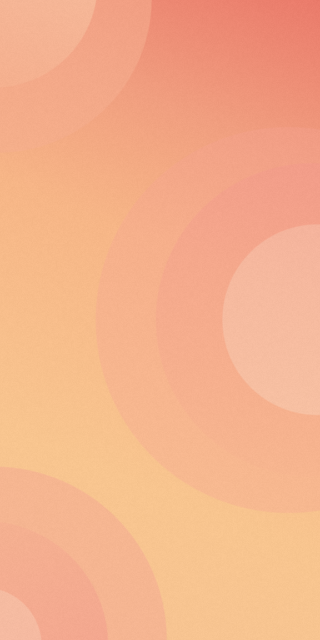
Write a WebGL 2 fragment shader that draws this background.

```glsl
#version 300 es
precision highp float;

uniform vec2 u_resolution;
out vec4 fragColor;

// Backdrop colours, from the top right corner down to the base
const vec3 CORAL = vec3(0.918, 0.480, 0.418);
const vec3 SALMON = vec3(0.943, 0.622, 0.500);
const vec3 APRICOT = vec3(0.966, 0.712, 0.528);
const vec3 HONEY = vec3(0.972, 0.772, 0.560);
const vec3 SAND = vec3(0.968, 0.768, 0.570);
const float SLANT = 0.4;

// Grain
const float GRAIN_CELLS = 384.0;
const float GRAIN_AMOUNT = 0.019;
const float MOTTLE_CELLS = 90.0;
const float MOTTLE_AMOUNT = 0.005;

const float EDGE_SOFTNESS = 0.003;

// Discs: centre, radius, opacity (canvas width = 1)
const int DISC_COUNT = 8;
const vec4 DISCS[DISC_COUNT] = vec4[](
    vec4(0.902, 1.000, 0.603, 0.33),
    vec4(0.977, 1.000, 0.490, 0.22),
    vec4(0.993, 1.001, 0.298, 0.35),
    vec4(-0.008, 2.005, 0.482, 0.58),
    vec4(-0.021, 2.052, 0.326, 0.40),
    vec4(-0.021, 0.000, 0.542, 0.38),
    vec4(-0.052, -0.018, 0.390, 0.33),
    vec4(-0.052, -0.018, 0.182, 0.35)
);

const vec3 TINTS[DISC_COUNT] = vec3[](
    vec3(0.962, 0.638, 0.580),
    vec3(0.948, 0.592, 0.555),
    vec3(0.970, 0.850, 0.765),
    vec3(0.960, 0.680, 0.558),
    vec3(0.980, 0.830, 0.690),
    vec3(0.950, 0.615, 0.575),
    vec3(0.945, 0.570, 0.545),
    vec3(0.970, 0.850, 0.755)
);

// Change of opacity from disc centre to rim, along x and y
const vec2 FADES[DISC_COUNT] = vec2[](
    vec2(0.0, 0.0),
    vec2(-0.1, 0.8),
    vec2(0.0, -0.1),
    vec2(0.0, 0.0),
    vec2(0.2, 0.7),
    vec2(0.0, 0.0),
    vec2(0.2, -0.6),
    vec2(0.0, 0.0)
);

float hash(vec2 p) {
    vec3 q = fract(vec3(p.xyx) * 0.1031);
    q += dot(q, q.yzx + 33.33);
    return fract((q.x + q.y) * q.z);
}

float valueNoise(vec2 p) {
    vec2 cell = floor(p);
    vec2 f = fract(p);
    f = f * f * (3.0 - 2.0 * f);
    float low = mix(hash(cell), hash(cell + vec2(1.0, 0.0)), f.x);
    float high = mix(hash(cell + vec2(0.0, 1.0)), hash(cell + 1.0), f.x);
    return mix(low, high, f.y);
}

float ramp(float a, float b, float x) {
    return clamp((x - a) / (b - a), 0.0, 1.0);
}

vec3 backdrop(vec2 p) {
    float depth = 2.0 - p.y - SLANT * p.x;
    vec3 color = mix(CORAL, SALMON, ramp(-0.40, 0.12, depth));
    color = mix(color, APRICOT, ramp(0.12, 0.56, depth));
    color = mix(color, HONEY, ramp(0.56, 1.34, depth));
    return mix(color, SAND, ramp(1.34, 1.80, depth));
}

void main() {
    vec2 p = gl_FragCoord.xy / u_resolution.x;
    float edge = max(EDGE_SOFTNESS, 0.75 / u_resolution.x);
    vec3 color = backdrop(p);

    // Translucent concentric discs
    for (int i = 0; i < DISC_COUNT; i++) {
        vec4 disc = DISCS[i];
        vec2 offset = p - disc.xy;
        float cover = 1.0 - smoothstep(-edge, edge, length(offset) - disc.z);
        float opacity = disc.w * (1.0 + dot(FADES[i], offset) / disc.z);
        color = mix(color, TINTS[i], cover * opacity);
    }

    // Paper grain
    color += (valueNoise(p * GRAIN_CELLS) - 0.5) * GRAIN_AMOUNT;
    color += (valueNoise(p * MOTTLE_CELLS) - 0.5) * MOTTLE_AMOUNT;

    fragColor = vec4(clamp(color, 0.0, 1.0), 1.0);
}
```
